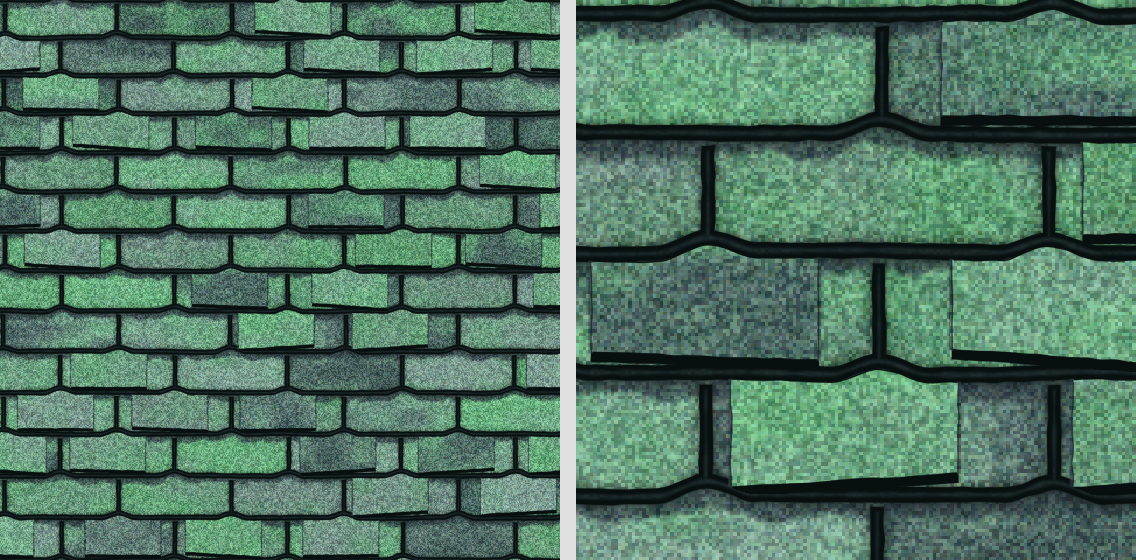
Left, the full canvas; right, a detail of the centre.
This texture is drawn by a Shadertoy shader. Its source:

```glsl
// Rows of weathered green roof shingles with dark joints and raised overlay tabs.

const float TILE_W = 0.203;      // shingle width
const float ROW_H = 0.0667;      // height of the top row
const float ROW_GROWTH = 0.00034; // rows grow slightly towards the eaves
const float LINE_HALF = 0.0047;  // half width of the dark gaps

const vec3 GREEN = vec3(0.39, 0.65, 0.47);
const vec3 SAGE = vec3(0.46, 0.58, 0.54);
const vec3 SLATE = vec3(0.27, 0.37, 0.36);
const vec3 SHADOW = vec3(0.20, 0.26, 0.28);
const vec3 GAP = vec3(0.03, 0.06, 0.06);
const vec3 GAP_CORE = vec3(0.10, 0.15, 0.155);

float hash(vec2 p) {
    vec3 q = fract(vec3(p.xyx) * 0.1031);
    q += dot(q, q.yzx + 33.33);
    return fract((q.x + q.y) * q.z);
}

float noise(vec2 p) {
    vec2 i = floor(p), f = fract(p);
    f = f * f * (3.0 - 2.0 * f);
    return mix(mix(hash(i), hash(i + vec2(1, 0)), f.x),
               mix(hash(i + vec2(0, 1)), hash(i + vec2(1, 1)), f.x), f.y);
}

// Antialiased coverage of the region where d < 0
float cover(float d, float px) {
    return 1.0 - smoothstep(-px, px, d);
}

// Position along a row in shingles; odd rows shift by half
float tileCoord(float x, float row) {
    return (x - 0.007) / TILE_W + 0.5 * mod(row, 2.0) + 8.0;
}

float jointDistance(float x, float row) {
    float u = tileCoord(x, row);
    float joint = floor(u + 0.5);
    float jitter = 0.025 * (hash(vec2(joint, row + 71.0)) - 0.5);
    return abs(u - joint - jitter) * TILE_W;
}

float rowTop(float row) {
    return row * (ROW_H + ROW_GROWTH * row);
}

// Lower edge of a row, peaking upwards beneath each joint
float rowBottom(float x, float row) {
    float peak = 1.0 - smoothstep(0.0, 0.03, jointDistance(x, row));
    float wobble = noise(vec2(x * 14.0, row * 7.3 + 20.0)) - 0.5;
    return rowTop(row + 1.0) - 0.008 * peak + 0.003 * wobble;
}

// Weathered base colour of one shingle or tab
vec3 shingleColor(vec2 id, vec2 p) {
    float patches = noise(p * vec2(18.0, 34.0) + id * 5.7) - 0.5;
    float fade = clamp(hash(id + 3.1) + 0.8 * patches, 0.0, 1.0);
    float dark = smoothstep(0.68, 1.05, hash(id + 19.7) + 0.35 * patches);
    vec3 c = mix(mix(GREEN, SAGE, fade), SLATE, 0.9 * dark);
    return c * (0.93 + 0.14 * hash(id + 41.3));
}

// Mineral granules: brightness speckle with a little colour variation
vec3 granules(vec2 p) {
    float coarse = noise(p * 230.0) - 0.5;
    vec2 cell = floor(p * 480.0);
    vec3 fine = vec3(hash(cell), hash(cell + 57.0), hash(cell + 113.0)) - 0.5;
    return 0.13 * coarse + 0.15 * fine.g + 0.06 * fine;
}

void mainImage(out vec4 fragColor, in vec2 fragCoord) {
    vec2 p = fragCoord / iResolution.xy;
    float px = 0.8 / iResolution.y;
    float x = p.x, depth = 1.0 - p.y;

    // Find the row, allowing for its curved lower edge
    float row = floor((sqrt(ROW_H * ROW_H + 4.0 * ROW_GROWTH * depth) - ROW_H)
                      / (2.0 * ROW_GROWTH));
    if (depth > rowBottom(x, row)) row += 1.0;
    else if (depth < rowBottom(x, row - 1.0)) row -= 1.0;
    float below = rowBottom(x, row) - depth;
    float above = depth - rowBottom(x, row - 1.0);
    float u = tileCoord(x, row);
    vec2 id = vec2(floor(u), row + 2.0);

    // Shingle face with the soft shadow of the row above
    vec3 color = shingleColor(id, p);
    float strip = 0.010 + 0.008 * noise(vec2(x * 60.0, row * 9.0));
    color = mix(color, SHADOW, 0.75 * (1.0 - smoothstep(strip - 0.004, strip + 0.003, above)));

    // Dark gaps: edges above and below, and the upright joint
    float joint = jointDistance(x, row);
    float rough = 0.0012 * (noise(p * 110.0) - 0.5);
    float gap = min(min(below, above), max(joint + 0.0007, 0.012 - above)) + rough;
    color *= 1.0 - 0.4 * exp(-max(gap - LINE_HALF, 0.0) / 0.003);
    vec3 gapColor = mix(GAP_CORE, GAP, smoothstep(0.0, 0.0028, gap));
    color = mix(color, gapColor, cover(gap - LINE_HALF, px));

    // Overlay tab on some shingles, slightly tilted, with a thick lower shadow
    if (hash(id + 7.9) < 0.47) {
        float left = mix(0.06, 0.22, hash(id + 11.3));
        float across = (abs(fract(u) - left - 0.335) - 0.335) * TILE_W;
        float tilt = 0.03 * (hash(id + 29.0) - 0.5) * (fract(u) - 0.5);
        float lower = depth - rowTop(row + 1.0) + 0.0095 + tilt;
        float tab = max(max(across, lower), 0.0042 - above) + rough;
        float under = max(max(across, lower - 0.0055), 0.0042 - above) + rough;
        color = mix(color, GAP, cover(under, px));
        color = mix(color, SHADOW, 0.6 * cover(max(abs(across) - 0.0013, max(lower, 0.004 - above)), px));
        color = mix(color, shingleColor(id + 101.0, p), cover(tab + 0.0008, px));
    }

    // Granules fade out inside the dark gaps
    color += granules(p) * smoothstep(0.05, 0.45, color.g) * 1.25;
    fragColor = vec4(clamp(color, 0.0, 1.0), 1.0);
}
```
